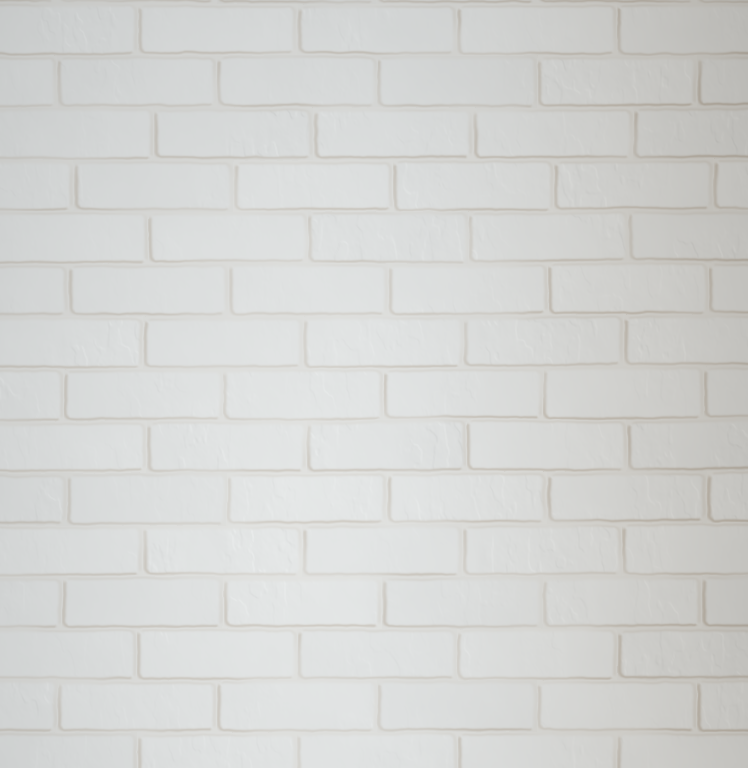
This texture is drawn by a Shadertoy shader. Its source:

```glsl
// Whitewashed brick wall in running bond with soft relief and uneven daylight.

// Lengths are fractions of the canvas height
const vec2 BRICK_PITCH = vec2(0.2083, 0.0678);  // brick plus joint
const float TOP_JOINT = 0.0044;                 // first bed joint below the top
const float FIRST_JOINT = 0.1785;               // head joint of the top course
const float JOINT_HALF = 0.0045;
const float CORNER_RADIUS = 0.0065;
const float EDGE_SOFTNESS = 0.0034;
const float EDGE_WOBBLE = 0.0036;
const float COURSE_SAG = 0.0030;
const float COURSE_TILT = 0.0030;
const float RELIEF = 0.062;                     // strength of the surface shading
const vec2 LIGHT_DIR = vec2(0.72, 0.69);
const vec2 GLOW_CENTRE = vec2(0.42, 0.40);
const float DAYLIGHT_LOSS = 0.56;
const vec3 PAINT = vec3(0.893, 0.902, 0.901);
const vec3 JOINT_TINT = vec3(0.990, 0.983, 0.974);
const vec3 SHADOW_TINT = vec3(0.915, 0.892, 0.865);
const vec3 WARM_TINT = vec3(1.004, 0.990, 0.974);
// Sideways drift of each pair of courses, from the top
const float PAIR_DRIFT[8] = float[8](0.0, 0.021, 0.0145, 0.008, 0.0125, 0.0068, 0.0, 0.0);

float hash(vec2 p) {
    vec3 q = fract(vec3(p.xyx) * 0.1031);
    q += dot(q, q.yzx + 33.33);
    return fract((q.x + q.y) * q.z);
}

float noise(vec2 p) {
    vec2 i = floor(p), f = fract(p);
    f = f * f * (3.0 - 2.0 * f);
    return mix(mix(hash(i), hash(i + vec2(1, 0)), f.x),
               mix(hash(i + vec2(0, 1)), hash(i + vec2(1, 1)), f.x), f.y);
}

float fbm(vec2 p) {
    float sum = 0.0, amp = 0.5;
    for (int i = 0; i < 3; i++) {
        sum += amp * noise(p);
        p = p * 2.03 + 7.3;
        amp *= 0.5;
    }
    return sum;
}

// Signed distance to the nearest brick; id receives its column and course
float brickDistance(vec2 p, out vec2 id) {
    vec2 q = p + EDGE_WOBBLE * (vec2(fbm(p * 45.0), fbm(p * 45.0 + 51.0)) - 0.44);
    q.y += COURSE_SAG * (noise(p * vec2(5.0, 9.0) + 20.0) - 0.5);
    q.y -= COURSE_TILT * (p.x - 0.5) * 4.0 * p.y * (1.0 - p.y);
    float down = (1.0 - TOP_JOINT - q.y) / BRICK_PITCH.y;
    float course = floor(down);
    int pairIndex = clamp(int(floor(course * 0.5)), 0, 7);
    float start = FIRST_JOINT + PAIR_DRIFT[pairIndex] - 0.5 * BRICK_PITCH.x * mod(course, 2.0);
    float along = (q.x - start) / BRICK_PITCH.x;
    id = vec2(floor(along), course);
    vec2 local = (fract(vec2(along, down)) - 0.5) * BRICK_PITCH;
    float sizeChange = 0.0016 * (hash(id + 40.0) - 0.5);
    vec2 d = abs(local) - 0.5 * BRICK_PITCH + JOINT_HALF + sizeChange + CORNER_RADIUS;
    return length(max(d, 0.0)) + min(max(d.x, d.y), 0.0) - CORNER_RADIUS;
}

// Height of the painted face: dents and mostly upright flaked steps
float faceHeight(vec2 p, vec2 id) {
    vec2 s = p + id * 3.7 + 30.0;
    float rough = mix(0.15, 1.0, hash(id + 80.0)) * smoothstep(0.3, 0.7, noise(s * vec2(19.0, 15.0)));
    float flake = smoothstep(0.42, 0.50, fbm(s * vec2(62.0, 30.0)));
    float dents = fbm(s * vec2(85.0, 60.0));
    return 0.0011 * rough * flake + 0.0016 * (0.25 + rough) * dents;
}

// Brightness lost away from the glow, strongest to the right and the top
float daylightLoss(vec2 uv) {
    vec2 d = uv - GLOW_CENTRE;
    vec2 falloff = vec2(d.x > 0.0 ? 0.43 : 0.36, d.y > 0.0 ? 0.17 : 0.08);
    return DAYLIGHT_LOSS * pow(dot(falloff, d * d), 0.75);
}

void mainImage(out vec4 fragColor, in vec2 fragCoord) {
    vec2 p = fragCoord / iResolution.y;
    vec2 uv = fragCoord / iResolution.xy;
    vec2 id, other;
    float d = brickDistance(p, id);
    float joint = smoothstep(-EDGE_SOFTNESS, EDGE_SOFTNESS, d);

    // Outward direction of the nearest brick edge
    vec2 e = vec2(0.0013, 0.0);
    vec2 outward = vec2(brickDistance(p + e.xy, other) - brickDistance(p - e.xy, other),
                        brickDistance(p + e.yx, other) - brickDistance(p - e.yx, other)) / (2.0 * e.x);
    float facing = dot(clamp(outward, -1.0, 1.0), LIGHT_DIR);

    // Shading from the slope of the face
    vec2 slope = vec2(faceHeight(p + e.xy, id) - faceHeight(p - e.xy, id),
                      faceHeight(p + e.yx, id) - faceHeight(p - e.yx, id)) / (2.0 * e.x);
    float shade = clamp(-dot(slope, LIGHT_DIR) * RELIEF, -0.035, 0.02) * (1.0 - joint);

    // Shadow below and left of each brick, faint light on the other sides
    float upright = smoothstep(0.3, 0.8, abs(outward.x));
    float lineWidth = mix(0.0018, 0.0027, upright);
    float edge = exp(-pow((d - 0.0014) / lineWidth, 2.0));
    float patchy = smoothstep(0.15, 0.75, noise(p * vec2(11.0, 16.0) + 9.0));
    float shadow = edge * smoothstep(0.0, 0.6, -facing) * mix(0.5, 1.0, patchy);
    float faint = edge * smoothstep(0.0, 0.6, facing) * patchy * 0.3;
    vec3 color = PAINT * (1.0 + 0.012 * (hash(id + 12.0) - 0.5));
    color *= mix(vec3(1.0), JOINT_TINT, joint);
    color *= mix(vec3(1.0), SHADOW_TINT, (shadow + faint) * mix(0.75, 1.05, uv.x));
    color *= 1.0 + shade + 0.012 * (fbm(p * 22.0) - 0.44);

    // Daylight falloff, warmer to the right
    color *= mix(vec3(1.0), WARM_TINT, smoothstep(0.5, 1.0, uv.x));
    color -= daylightLoss(uv);
    fragColor = vec4(clamp(color, 0.0, 1.0), 1.0);
}
```
